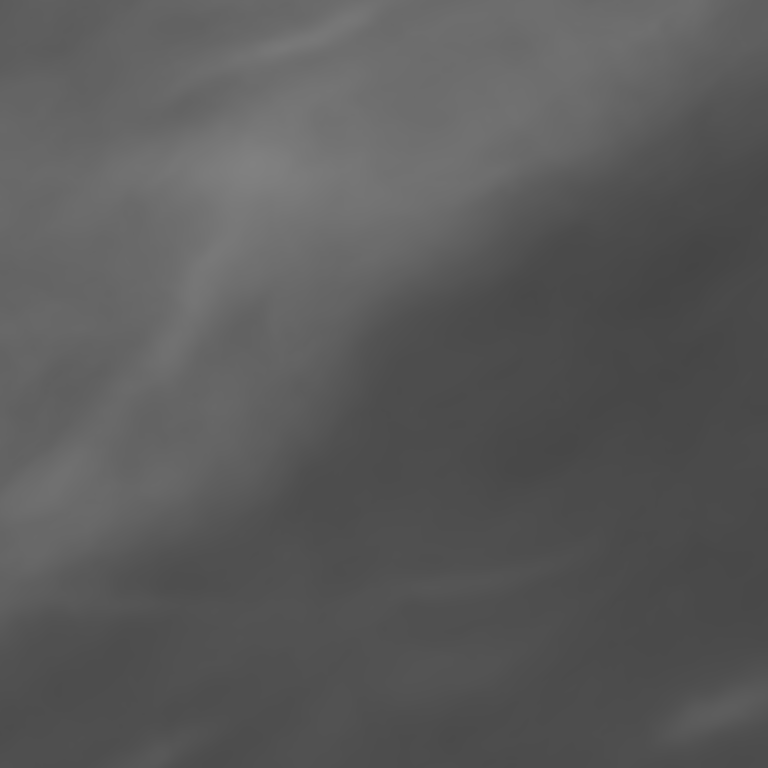
Write a Shadertoy shader that draws this texture.

```glsl
// Soft grey smoke: a pale bank at the upper left fades into a dark hollow.
// A warped diagonal ramp carries the large tones; blurred strokes add wisps,
// and stretched fractal noise adds streaks and a faint mottling.

const float DARK_GREY = 0.300;
const float PALE_GREY = 0.402;
const float STREAK_GAIN = 0.075;
const float MOTTLE_GAIN = 0.034;
const float WARP_AMOUNT = 0.09;
const float GRAIN_ANGLE = 0.55;

// Wisps: centre x, centre y, direction, half length
const int WISP_COUNT = 10;
const vec4 WISP_PLACE[WISP_COUNT] = vec4[](
    vec4(0.40, 0.95, 0.46, 0.15), vec4(0.20, 0.55, 0.95, 0.20),
    vec4(0.27, 0.77, -0.06, 0.20), vec4(0.68, 0.80, 0.60, 0.13),
    vec4(0.94, 0.07, 0.55, 0.11), vec4(0.21, 0.02, 0.42, 0.09),
    vec4(0.62, 0.25, 0.16, 0.10), vec4(0.10, 0.215, 0.02, 0.15),
    vec4(0.26, 0.845, 0.50, 0.09), vec4(0.05, 0.36, 0.50, 0.08));

// Wisps: half width, brightness
const vec2 WISP_LOOK[WISP_COUNT] = vec2[](
    vec2(0.022, 0.055), vec2(0.028, 0.040),
    vec2(0.035, 0.035), vec2(0.028, 0.030),
    vec2(0.030, 0.060), vec2(0.025, 0.045),
    vec2(0.018, 0.025), vec2(0.020, 0.025),
    vec2(0.040, -0.030), vec2(0.035, 0.040));

mat2 rotation(float angle) {
    float c = cos(angle), s = sin(angle);
    return mat2(c, -s, s, c);
}

float hash(vec2 cell) {
    vec3 q = fract(vec3(cell.xyx) * 0.1031);
    q += dot(q, q.yzx + 33.33);
    return fract((q.x + q.y) * q.z);
}

float valueNoise(vec2 p) {
    vec2 cell = floor(p), f = fract(p);
    vec2 u = f * f * f * (f * (f * 6.0 - 15.0) + 10.0);
    float low = mix(hash(cell), hash(cell + vec2(1, 0)), u.x);
    float high = mix(hash(cell + vec2(0, 1)), hash(cell + vec2(1, 1)), u.x);
    return mix(low, high, u.y);
}

// Fractal noise centred on zero
float fbm(vec2 p) {
    float sum = 0.0, gain = 0.5;
    for (int i = 0; i < 4; i++) {
        sum += gain * (valueNoise(p) - 0.5);
        p = rotation(0.6) * p * 2.03 + 17.3;
        gain *= 0.46;
    }
    return sum;
}

float glow(vec2 offset, vec2 radius) {
    vec2 q = offset / radius;
    return exp(-dot(q, q));
}

// Large tones: an S-shaped bank edge with broad lights and shades
float smokeBank(vec2 p) {
    float edge = mix(0.20, 0.93, smoothstep(-0.1, 1.0, p.x));
    float tone = mix(DARK_GREY, PALE_GREY, smoothstep(-0.17, 0.11, p.y - edge));
    tone += 0.045 * glow(p - vec2(0.36, 0.77), vec2(0.18, 0.13));
    tone += 0.030 * glow(p - vec2(0.62, 0.97), vec2(0.25, 0.14));
    tone -= 0.050 * glow(p - vec2(0.0, 1.0), vec2(0.22, 0.14));
    tone -= 0.020 * glow(p - vec2(0.88, 0.52), vec2(0.28, 0.30));
    tone += 0.018 * glow(p - vec2(0.45, 0.20), vec2(0.30, 0.16));
    return tone;
}

float wisps(vec2 p) {
    float sum = 0.0;
    for (int i = 0; i < WISP_COUNT; i++) {
        vec4 place = WISP_PLACE[i];
        vec2 offset = rotation(place.z) * (p - place.xy);
        // The rotation aligns the stroke with the x axis
        sum += WISP_LOOK[i].y * glow(offset, vec2(place.w, WISP_LOOK[i].x));
    }
    return sum;
}

void mainImage(out vec4 fragColor, in vec2 fragCoord) {
    vec2 p = fragCoord / iResolution.xy;

    // Gentle drift that bends every layer
    vec2 drift = vec2(fbm(p * 4.0 + 3.1), fbm(p * 4.0 + 41.7));
    vec2 q = p + WARP_AMOUNT * drift;

    float tone = smokeBank(q) + wisps(q);

    // Streaks along the grain, weaker in the dark hollow
    float density = smoothstep(DARK_GREY - 0.03, PALE_GREY, tone);
    vec2 grain = rotation(GRAIN_ANGLE) * q;
    float streak = fbm(grain * vec2(3.5, 10.0) + 8.0);
    float mottle = fbm(p * 15.0 + drift * 3.0 + 60.0);
    tone += mix(0.5, 1.0, density) * (STREAK_GAIN * streak + MOTTLE_GAIN * mottle);

    fragColor = vec4(vec3(tone), 1.0);
}
```
